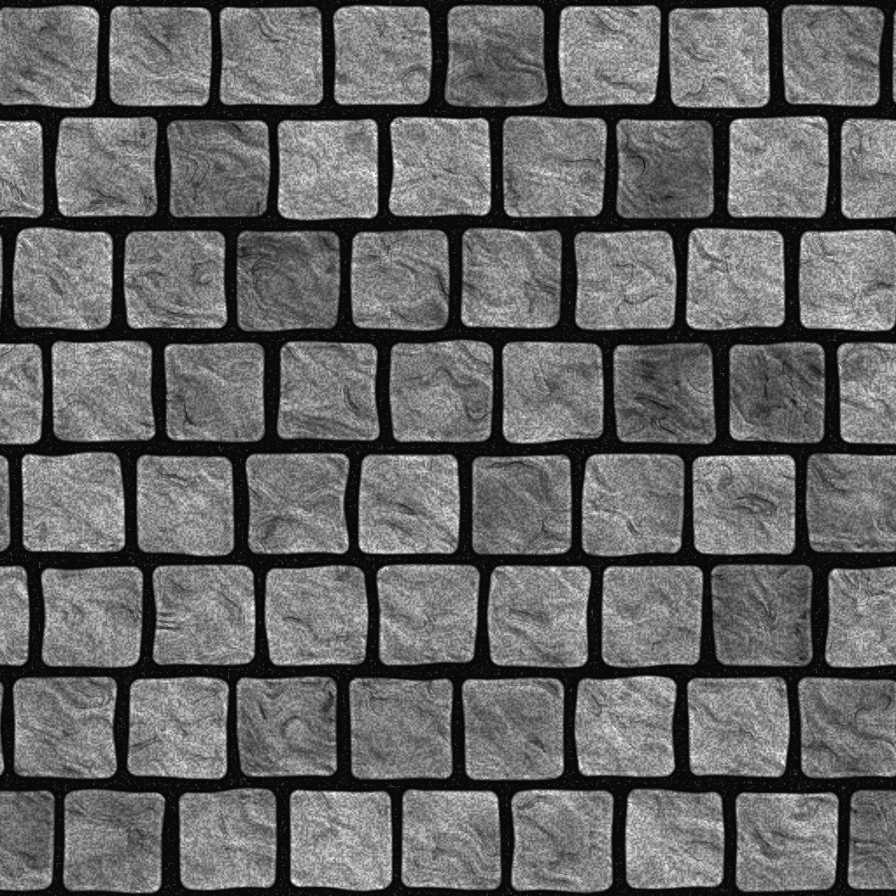
A WebGL 1 fragment shader for this texture:

```glsl
precision highp float;
// Grey cobblestone paving: 8 staggered rows of 8 rough stones in dark gritty joints.

uniform vec2 u_resolution;

float hash(vec2 p) {
  vec3 q = fract(p.xyx * vec3(0.1031, 0.1030, 0.0973));
  q += dot(q, q.yzx + 33.33);
  return fract((q.x + q.y) * q.z);
}

// Value noise that wraps every 512 units.
float noise(vec2 p) {
  vec2 i = floor(p), f = fract(p);
  f = f * f * (3.0 - 2.0 * f);
  vec2 a = mod(i, 512.0), b = mod(i + 1.0, 512.0);
  return mix(mix(hash(a), hash(vec2(b.x, a.y)), f.x),
             mix(hash(vec2(a.x, b.y)), hash(b), f.x), f.y);
}

float fbm(vec2 p) {
  float sum = 0.0, amp = 0.53;
  for (int i = 0; i < 4; i++) {
    sum += amp * noise(p);
    p = mat2(1.6, 1.2, -1.2, 1.6) * p + 17.3;
    amp *= 0.5;
  }
  return sum;
}

// Sideways stagger of each row, counted from the bottom.
float rowShift(float row) {
  vec4 lower = vec4(0.03, 0.58, 0.82, 0.655);
  vec4 upper = vec4(0.93, 0.57, 0.945, 0.427);
  vec4 pick = vec4(equal(vec4(0.0, 1.0, 2.0, 3.0), vec4(mod(row, 4.0))));
  return dot(pick, row < 4.0 ? lower : upper);
}

// Stone surface height, stretched along a falling diagonal and swirled.
float relief(vec2 p, vec2 seed) {
  vec2 swirl = vec2(noise(p * 4.0 + seed), noise(p * 4.0 + seed + 31.7));
  vec2 along = vec2(dot(p, vec2(0.87, -0.5)), dot(p, vec2(0.5, 0.87)));
  return fbm(along * vec2(3.2, 6.0) + 1.8 * swirl + seed);
}

float roundedBox(vec2 p, vec2 halfSize, float radius) {
  vec2 q = abs(p) - halfSize + radius;
  return length(max(q, 0.0)) + min(max(q.x, q.y), 0.0) - radius;
}

void main() {
  vec2 uv = gl_FragCoord.xy / u_resolution;
  float grain = noise(uv * 512.0 - 0.5);

  // Stone cell and local coordinates
  vec2 grid = uv * 8.0;
  grid.x += 0.5 - rowShift(mod(floor(grid.y), 8.0));
  vec2 id = mod(floor(grid), 8.0);
  vec2 p = fract(grid) - 0.5;
  vec2 seed = floor(400.0 * vec2(hash(id + 3.0), hash(id + 41.0))) + 20.0;

  // Uneven outline
  vec2 bend = vec2(noise(p * 2.6 + seed), noise(p * 2.6 + seed + 9.5)) - 0.5;
  vec2 jitter = vec2(hash(id + 70.0), hash(id + 90.0)) - 0.5;
  float d = roundedBox(p + 0.055 * bend + 0.02 * jitter, vec2(0.442, 0.438), 0.09);

  // Stone: own tone, broad stains, lit relief, creases and grain
  float tone = mix(0.37, 0.57, sqrt(hash(id + 120.0)));
  float stain = fbm(p * 2.2 + seed + 5.0) - 0.5;
  float height = relief(p, seed);
  float slope = height - relief(p + vec2(0.012, 0.025), seed);
  float crease = smoothstep(0.07, 0.0, abs(height - 0.43))
               * smoothstep(0.48, 0.72, noise(p * 5.0 + seed + 60.0));
  float stone = tone + 0.32 * stain + 0.75 * clamp(slope, -0.2, 0.2) - 0.17 * crease;
  stone += 0.09 * smoothstep(-0.05, -0.025, d);
  stone *= 0.72 + 0.56 * grain;

  // Joint: black beside the stones, speckled grit in the middle
  float grit = smoothstep(0.005, 0.055, d);
  float joint = 0.025 + grit * (0.035 * grain + 0.24 * pow(grain, 9.0));

  float soft = max(0.016, 8.0 / u_resolution.y);
  float mask = smoothstep(soft, -soft, d);
  gl_FragColor = vec4(vec3(clamp(mix(joint, stone, mask), 0.0, 1.0)), 1.0);
}
```
